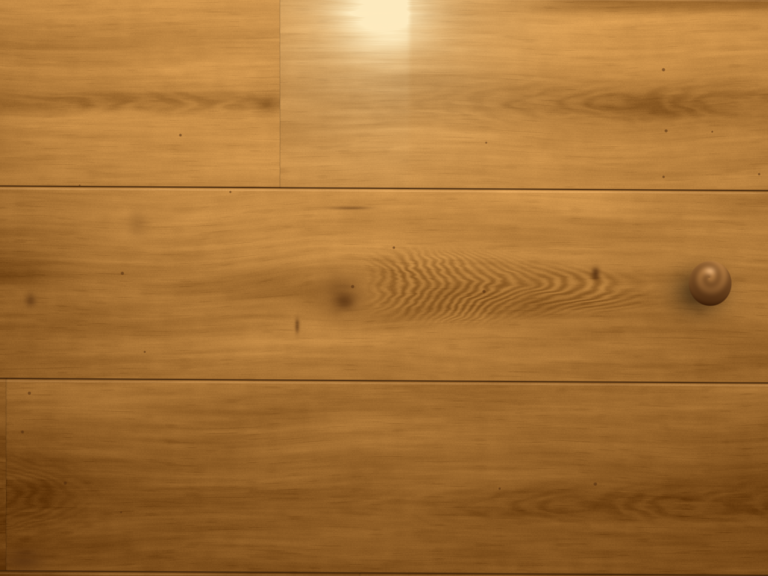
Give the GLSL for this texture, as a WebGL 1 fragment shader.

```glsl
precision highp float;
// Three rows of worn oak floorboards under a warm lamp, with knots and a small snail shell.
uniform vec2 u_resolution;

#define PLANK_HEIGHT 0.334
#define ROW_OFFSET 0.009
#define ROW_TILT 0.006
#define SEAM_HALF 0.0013
#define GRAIN_STRENGTH 0.50
#define SPECK_CHANCE 0.13
#define DARK_OAK vec3(0.45, 0.27, 0.08)
#define LIGHT_OAK vec3(0.79, 0.56, 0.28)
#define KNOT_BROWN vec3(0.30, 0.16, 0.05)
#define LAMP_GLOW vec3(1.0, 0.93, 0.76)
#define LAMP_POS vec2(0.668, 0.985)
#define SHELL_POS vec2(1.233, 0.508)

float hash(vec2 p) {
  p = fract(p * vec2(0.1031, 0.1137));
  p += dot(p, p.yx + 33.33);
  return fract((p.x + p.y) * p.x * 7.13);
}

float noise(vec2 p) {
  vec2 i = floor(p), f = fract(p);
  f = f * f * (3.0 - 2.0 * f);
  return mix(mix(hash(i), hash(i + vec2(1, 0)), f.x),
             mix(hash(i + vec2(0, 1)), hash(i + vec2(1, 1)), f.x), f.y);
}

float fbm(vec2 p) {
  float sum = 0.0, amp = 0.5;
  for (int i = 0; i < 4; i++) {
    sum += amp * noise(p);
    p = p * 2.03 + 17.1;
    amp *= 0.5;
  }
  return sum;
}

// Soft elliptical spot
float spot(vec2 p, vec2 center, vec2 radius) {
  vec2 q = (p - center) / radius;
  return exp(-dot(q, q));
}

// Arched growth rings; the sign of slope sets which way they point
float arches(vec2 q, float slope, float pitch) {
  float wobble = (fbm(q * vec2(9.0, 32.0) + 40.0) - 0.5) * pitch * 3.5;
  float phase = q.x + slope * sqrt(q.y * q.y + 0.00015) + wobble;
  return sin(6.2832 * phase / pitch);
}

// Position of the butt joint in each row
float jointAt(float row) {
  return row > 1.5 ? 0.486 : row > 0.5 ? -0.9 : row > -0.5 ? 0.011 : 0.625;
}

void main() {
  float px = 1.0 / u_resolution.y;
  vec2 p = gl_FragCoord.xy * px;

  // Plank layout
  float v = (p.y + ROW_TILT * p.x - ROW_OFFSET) / PLANK_HEIGHT;
  float row = floor(v);
  float joint = p.x - jointAt(row);
  float side = smoothstep(-px, px, joint);
  float seed = row * 7.3 + step(0.0, joint) * 3.7 + 20.0;

  // Grain, bent around the main knot
  vec2 knot = vec2(0.592, 0.488);
  vec2 g = p;
  g.y -= 0.65 * (p.y - knot.y) * spot(p, knot, vec2(0.11, 0.055));
  g.y += 0.022 * (noise(vec2(p.x * 3.5, p.y * 6.0) + seed) - 0.5);
  float cloud = fbm(p * vec2(2.0, 7.0) + seed) - 0.47;
  float broad = fbm(g * vec2(2.2, 22.0) + seed) - 0.47;
  float fine = fbm(g * vec2(9.0, 130.0) + seed * 2.0) - 0.47;
  float pores = noise(g * vec2(28.0, 250.0) + seed);

  // Lamp falloff and plank tone
  float away = p.x - 0.78;
  float tone = 0.14 + 1.65 * p.y - 0.72 * p.y * p.y - 0.55 * away * away;
  tone += GRAIN_STRENGTH * (broad + 0.55 * fine + 0.8 * cloud);
  tone -= 0.09 * smoothstep(0.72, 1.0, pores);
  tone += 0.07 * (noise(p * 55.0) - 0.5) + 0.04 * (hash(floor(p * 380.0)) - 0.5);

  // Heartwood figure, one patch per plank
  if (row > 1.5) {
    float heart = spot(p, vec2(1.10, 0.822), vec2(0.42, 0.036)) * side;
    tone -= heart * (0.34 + 0.8 * broad + 0.09 * arches(p - vec2(0.7, 0.822), -5.0, 0.09));
    tone -= 0.22 * spot(p, vec2(1.15, 0.808), vec2(0.16, 0.026));
    float streak = spot(p, vec2(0.27, 0.822), vec2(0.30, 0.017)) * (1.0 - side);
    tone -= streak * (0.34 + 0.12 * arches(p - vec2(0.2, 0.82), 5.0, 0.09));
    tone -= 0.38 * spot(p, vec2(0.468, 0.817), vec2(0.022, 0.016)) * (1.0 - side);
    tone -= 0.65 * smoothstep(0.80, 1.05, p.x) * smoothstep(0.965, 1.0, p.y);
  } else if (row > 0.5) {
    vec2 q = p - vec2(0.62, 0.508);
    float fan = smoothstep(0.0, 0.06, q.x) * smoothstep(0.58, 0.38, q.x);
    float reach = mix(0.078, 0.040, smoothstep(0.15, 0.5, q.x));
    fan *= smoothstep(reach, 0.35 * reach, abs(q.y + 0.03 * q.x));
    float slope = mix(0.7, 2.2, smoothstep(0.06, 0.3, q.x));
    q.x *= 1.0 - 0.55 * q.x;
    tone -= fan * (0.17 + 0.17 * arches(q, slope, 0.0185) * (0.45 + noise(p * 24.0)));
    tone -= 0.27 * spot(p, vec2(0.48, 0.503), vec2(0.17, 0.035));
    tone -= 0.36 * spot(p, vec2(0.02, 0.525), vec2(0.09, 0.03));
  } else {
    float heart = spot(p, vec2(1.14, 0.123), vec2(0.42, 0.032));
    tone -= heart * (0.28 + 0.6 * broad + 0.09 * arches(p - vec2(0.62, 0.123), -5.0, 0.09));
    float swirl = spot(p, vec2(0.05, 0.14), vec2(0.09, 0.07));
    tone -= swirl * (0.24 + 0.07 * arches(p - vec2(0.03, 0.14), 2.0, 0.03));
  }
  vec3 color = mix(DARK_OAK, LIGHT_OAK, clamp(tone, -0.28, 1.3));

  // Knots and stains
  float stain = 0.42 * spot(p, knot, vec2(0.032, 0.032));
  stain += 0.45 * spot(p, knot + vec2(0.004, -0.010), vec2(0.017, 0.014));
  stain += 0.60 * spot(p, vec2(0.053, 0.479), vec2(0.009, 0.011));
  stain += 0.55 * spot(p, vec2(0.516, 0.434), vec2(0.004, 0.013));
  stain += 0.85 * spot(p, vec2(1.034, 0.525), vec2(0.007, 0.010));
  stain += 0.50 * spot(p, vec2(0.608, 0.639), vec2(0.032, 0.003));
  stain += 0.20 * spot(p, vec2(0.238, 0.610), vec2(0.016, 0.020));
  stain += 0.55 * spot(p, vec2(0.043, 0.028), vec2(0.030, 0.016));
  color = mix(color, KNOT_BROWN, min(stain * (0.7 + 0.4 * pores + fine), 0.95));

  // Scattered specks
  vec2 cell = floor(p * 11.0);
  vec2 place = 0.2 + 0.6 * vec2(hash(cell + 5.0), hash(cell + 31.0));
  float size = mix(0.0012, 0.0030, hash(cell + 13.0));
  float speck = smoothstep(size + px, size - px, length(p - (cell + place) / 11.0));
  color = mix(color, KNOT_BROWN, 0.55 * speck * step(hash(cell + 71.0), SPECK_CHANCE));

  // Seams with a pale worn lip, and faint butt joints
  float seam = (v - floor(v + 0.5)) * PLANK_HEIGHT;
  color += 0.07 * smoothstep(0.003, 0.0, abs(seam + 0.0045));
  float gap = smoothstep(SEAM_HALF + px, SEAM_HALF - px, abs(seam));
  color = mix(color, vec3(0.25, 0.14, 0.04), 0.85 * gap);
  color *= 1.0 - 0.09 * smoothstep(0.001 + px, 0.0, abs(joint));

  // Lamp reflection, split at the board edges
  float gloss = row > 1.5 ? mix(0.25, 1.0, side) : 0.2;
  gloss *= mix(1.0, 0.75, smoothstep(0.704, 0.718, p.x));
  float glow = 0.95 * spot(p, LAMP_POS, vec2(0.085, 0.075));
  glow += 0.36 * spot(p, LAMP_POS, vec2(0.22, 0.22));
  color = mix(color, LAMP_GLOW, min(glow * gloss * (0.95 + 0.4 * fine), 0.97));

  // Snail shell and its shadow
  color *= 1.0 - 0.50 * spot(p, SHELL_POS - vec2(0.020, 0.016), vec2(0.042, 0.036));
  vec2 s = (p - SHELL_POS) / vec2(0.037, 0.039);
  vec2 w = s - vec2(-0.05, 0.25);
  float whorl = 0.5 + 0.5 * sin(11.0 * length(w) - atan(w.y, w.x));
  float lit = clamp(0.62 + 0.5 * dot(s, vec2(0.1, 0.85)) - 0.22 * dot(s, s), 0.0, 1.0);
  vec3 shell = mix(vec3(0.24, 0.12, 0.03), vec3(0.80, 0.56, 0.30), lit * (0.72 + 0.28 * whorl));
  shell += 0.18 * spot(s, vec2(0.0, 0.55), vec2(0.25, 0.18));
  float edge = px / 0.037;
  color = mix(color, shell, smoothstep(1.0 + edge, 1.0 - edge, length(s)));

  gl_FragColor = vec4(clamp(color, 0.0, 1.0), 1.0);
}
```
